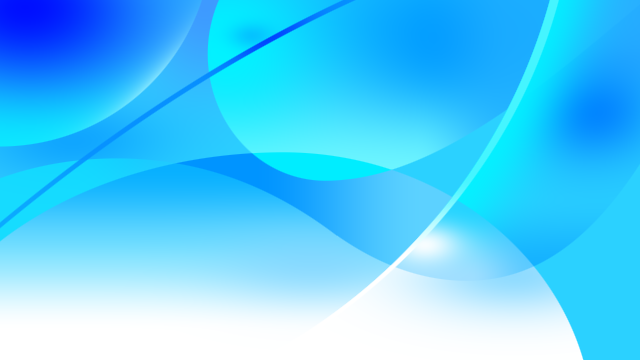
Reproduce this background procedurally as a WebGL 2 fragment shader.

```glsl
#version 300 es
precision highp float;
// Abstract glossy blue background: overlapping translucent discs, a wave and a hill.
// Each shape is an implicit curve turned into a smooth mask; fills are built from
// gradients and soft elliptical glows. Lengths are in canvas heights.
uniform vec2 u_resolution;
out vec4 fragColor;

#define WHITE vec3(1.0)
#define CYAN vec3(0.0, 0.96, 1.0)
#define SKY vec3(0.19, 0.80, 1.0)
#define AZURE vec3(0.02, 0.60, 1.0)
#define DEEP vec3(0.0, 0.06, 1.0)
#define PALE vec3(0.56, 0.86, 1.0)
#define ARC_RADIUS 1.603
#define ARC_WIDTH 0.024
#define RIBBON_WIDTH 0.008

// Antialiased mask of the region where f is negative
float inside(float f) {
  return clamp(0.5 - f / max(fwidth(f), 1e-5), 0.0, 1.0);
}

float glow(vec2 p, vec2 center, vec2 radius) {
  vec2 d = (p - center) / radius;
  return exp(-dot(d, d));
}

// Bowl: elliptical on the left, a rising cubic on the right
float bowlField(vec2 p) {
  vec2 d = p - vec2(0.903, 0.850);
  float ellipse = (length(d / vec2(0.326, 0.352)) - 1.0) * 0.352;
  float cubic = 0.498 + d.x * d.x * (0.959 - 0.364 * d.x) - p.y;
  return d.x < 0.0 ? ellipse : cubic;
}

// Wave: a crest on the left joined to a trough on the right
float waveField(vec2 p) {
  float c = p.x - 0.324, t = p.x - 1.296;
  float crest = 0.560 - c * c * (0.471 + 0.168 * abs(c));
  float trough = 0.220 + t * t * (t < 0.0 ? 0.972 : 0.994 + 0.84 * t);
  return (p.x < 0.9375 ? crest : trough) - p.y;
}

// Hill: half ellipses of different widths sharing one summit
float hillField(vec2 p) {
  vec2 d = p - vec2(0.787, -0.194);
  return length(d / vec2(d.x < 0.0 ? 1.072 : 0.861, 0.771)) - 1.0;
}

vec3 backdrop(vec2 p, float wave, float ribbon) {
  vec3 c = mix(SKY, vec3(0.15, 0.84, 1.0), 0.5 * inside(ribbon));
  c = mix(c, AZURE, 0.75 * glow(p, vec2(0.20, 0.61), vec2(0.26, 0.11)));
  c = mix(c, vec3(0.25, 0.58, 1.0), 0.9 * glow(p, vec2(0.57, 1.0), vec2(0.18, 0.24)));
  float shore = (1.0 - wave) * smoothstep(0.6, 0.2, p.x);
  return mix(c, vec3(0.07, 0.87, 1.0), 0.85 * shore);
}

vec3 bowlFill(vec2 p) {
  vec3 c = mix(vec3(0.44, 0.97, 1.0), vec3(0.10, 0.74, 1.0), smoothstep(0.52, 0.95, p.y));
  c = mix(c, vec3(0.0, 0.60, 1.0), 0.95 * glow(p, vec2(1.27, 0.89), vec2(0.32, 0.20)));
  c = mix(c, vec3(0.12, 0.68, 1.0), smoothstep(1.15, 1.42, p.x) * 0.8);
  return mix(c, CYAN, 0.95 * glow(p, vec2(0.63, 0.87), vec2(0.25, 0.24)));
}

// Panel to the right of the arc, above the wave
vec3 panelFill(vec2 p, float bowl, float arc) {
  vec3 c = mix(vec3(0.08, 0.69, 1.0), vec3(0.16, 0.80, 1.0), smoothstep(0.24, 0.46, p.y));
  c = mix(c, vec3(0.15, 0.67, 1.0), smoothstep(0.65, 0.85, p.y));
  c = mix(c, vec3(0.0, 0.49, 1.0), 0.95 * glow(p, vec2(1.64, 0.69), vec2(0.18, 0.13)));
  c = mix(c, vec3(0.18, 0.70, 1.0), 0.45 * bowl);
  float d = max(arc, 0.0) / 0.13;
  return mix(c, CYAN, 0.9 * exp(-d * d));
}

vec3 hillFill(vec2 p, float wave, float bowl, float right) {
  vec3 c = mix(WHITE, vec3(0.47, 0.88, 1.0), smoothstep(0.08, 0.34, p.y));
  c = mix(c, vec3(0.03, 0.69, 1.0), smoothstep(0.27, 0.54, p.y));
  c = mix(c, vec3(0.50, 0.82, 1.0), 0.6 * glow(p, vec2(0.87, 0.27), vec2(0.26, 0.11)));
  vec3 shade = mix(WHITE, PALE, glow(p, vec2(1.43, 0.24), vec2(0.28, 0.11)));
  c = mix(c, shade, right);
  // Overlap with the wave, on either side of the arc
  vec3 lens = mix(vec3(0.0, 0.58, 1.0), vec3(0.36, 0.82, 1.0), smoothstep(0.70, 1.18, p.x));
  vec3 lensRight = mix(vec3(0.62, 0.87, 1.0), vec3(0.14, 0.83, 1.0), smoothstep(0.22, 0.42, p.y));
  lensRight = mix(lensRight, vec3(0.27, 0.76, 1.0), 0.7 * smoothstep(1.30, 1.48, p.x));
  c = mix(c, mix(lens, lensRight, right), wave);
  c = mix(c, vec3(0.0, 0.93, 1.0), wave * bowl * (1.0 - right));
  return mix(c, WHITE, 0.95 * right * glow(p, vec2(1.18, 0.32), vec2(0.10, 0.055)));
}

vec3 discFill(vec2 p, float disc) {
  vec3 c = mix(vec3(0.05, 0.93, 1.0), vec3(0.18, 0.68, 1.0), smoothstep(0.62, 0.92, p.y));
  c = mix(c, vec3(0.0, 0.43, 1.0), 0.9 * glow(p, vec2(0.10, 0.93), vec2(0.31, 0.20)));
  c = mix(c, DEEP, glow(p, vec2(0.07, 0.98), vec2(0.25, 0.15)));
  float rim = exp(min(disc, 0.0) / 0.035) * glow(p, vec2(0.42, 0.77), vec2(0.20));
  return mix(c, vec3(0.65, 0.95, 1.0), 0.75 * rim);
}

void main() {
  vec2 p = gl_FragCoord.xy / u_resolution.y;

  float arc = length(p - vec2(-0.018, 1.425)) - ARC_RADIUS;
  float ribbon = p.y - (0.374 + p.x * (0.830 - 0.1905 * p.x));
  float disc = length(p - vec2(0.0, 1.183)) - 0.590;
  float right = 1.0 - inside(arc);
  float wave = inside(waveField(p));
  float bowl = inside(bowlField(p));

  // Large shapes, back to front
  vec3 color = backdrop(p, wave, ribbon);
  color = mix(color, bowlFill(p), bowl * (1.0 - right));
  color = mix(color, panelFill(p, bowl, arc), right * wave);
  color = mix(color, hillFill(p, wave, bowl, right), inside(hillField(p)));

  // Ribbon with a dark accent
  float accent = glow(p, vec2(0.74, 0.90), vec2(0.14, 0.10));
  color = mix(color, AZURE, 0.5 * glow(p, vec2(0.70, 0.90), vec2(0.06, 0.035)) * (1.0 - inside(ribbon)));
  vec3 ribbonColor = mix(vec3(0.02, 0.56, 1.0), vec3(0.0, 0.24, 1.0), accent);
  float ribbonMask = inside(abs(ribbon) - RIBBON_WIDTH) * mix(0.65, 0.95, smoothstep(0.0, 0.4, p.x));
  color = mix(color, ribbonColor, ribbonMask);

  // Bright tapering arc and the corner disc
  float width = ARC_WIDTH * mix(0.45, 1.0, smoothstep(0.1, 0.9, p.y));
  vec3 arcColor = mix(WHITE, vec3(0.27, 0.96, 1.0), smoothstep(0.28, 0.52, p.y));
  color = mix(color, arcColor, right * inside(arc - width) * smoothstep(0.02, 0.15, p.y));
  color = mix(color, discFill(p, disc), inside(disc));

  fragColor = vec4(color, 1.0);
}
```
